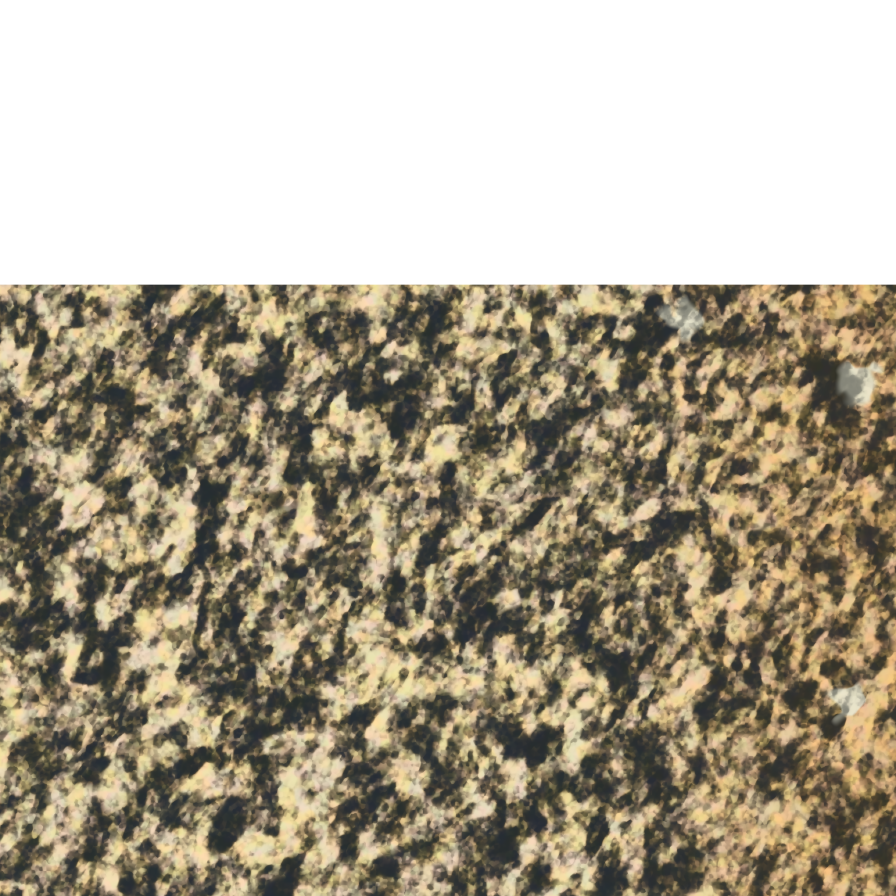
Write a Shadertoy shader that draws this texture.

```glsl
// Rough sun-lit sandstone below a plain white band.
// Four octaves of blended cellular noise give clumps, grains and grit; their
// sum picks a tone from dark pit to pale grain, then tints and lichen follow.

const float STONE_TOP = 0.6823;
const vec3 WHITE = vec3(1.0);
const vec3 LICHEN = vec3(0.86, 0.86, 0.78);
const vec3 WARM_TINT = vec3(1.06, 0.97, 0.87);

const vec3 STONE[6] = vec3[6](
    vec3(0.15, 0.175, 0.19),
    vec3(0.27, 0.26, 0.22),
    vec3(0.42, 0.38, 0.29),
    vec3(0.57, 0.51, 0.40),
    vec3(0.74, 0.67, 0.52),
    vec3(0.96, 0.88, 0.70));

vec3 hash3(vec3 p) {
    p = fract(p * vec3(0.1031, 0.1030, 0.0973));
    p += dot(p, p.yxz + 33.33);
    return fract((p.xxy + p.yxx) * p.zyx);
}

// Cellular noise in -1..1: random cell values, blended across cell borders.
float cells(vec2 p, float softness, float seed) {
    vec2 id = floor(p);
    float total = 0.0;
    float weightSum = 0.0;
    for (int y = -1; y <= 1; y++) {
        for (int x = -1; x <= 1; x++) {
            vec2 cell = id + vec2(x, y);
            vec3 rnd = hash3(vec3(cell + 50.0, seed));
            vec2 toPoint = cell + 0.1 + 0.8 * rnd.xy - p;
            float weight = exp(-dot(toPoint, toPoint) / softness);
            total += weight * (2.0 * rnd.z - 1.0);
            weightSum += weight;
        }
    }
    return total / max(weightSum, 1e-5);
}

// Leans the features to the right and stretches them upward.
vec2 grainSpace(vec2 uv, float lean, float stretch) {
    return vec2(uv.x - lean * uv.y, uv.y / stretch);
}

float stoneHeight(vec2 uv, float clumpWeight) {
    vec2 wobble = 0.004 * sin(uv.yx * vec2(47.0, 39.0) + 2.0 * sin(uv * 23.0));
    vec2 p = grainSpace(uv + wobble, 0.25, 1.3);
    float clumps = cells(p * 36.0, 0.17, 3.0);
    float grains = cells(p * 76.0, 0.15, 17.0);
    float fine = cells(p * 145.0, 0.15, 29.0);
    float grit = cells(uv * 250.0, 0.18, 41.0);
    return clumpWeight * clumps + grains + 0.65 * fine + 0.45 * grit;
}

vec3 stoneRamp(float tone) {
    float t = clamp(tone, 0.0, 0.999) * 5.0;
    int i = int(t);
    return mix(STONE[i], STONE[i + 1], fract(t));
}

float blob(vec2 uv, vec2 center, float radius, float roughness) {
    float d = length(uv - center) + roughness;
    return 1.0 - smoothstep(0.6 * radius, radius, d);
}

// Dark, thin, wavering upright crack.
float crevice(vec2 uv, vec2 foot, float len, float width) {
    vec2 q = uv - foot;
    q.x += 0.004 * sin(q.y * 60.0) + 0.003 * sin(q.y * 131.0);
    q.y -= clamp(q.y, 0.0, len);
    return 1.0 - smoothstep(0.3 * width, width, length(q));
}

vec3 stoneColor(vec2 uv) {
    // Clumps are bolder low in the middle, finer toward the right side.
    float rightSide = smoothstep(0.62, 1.0, uv.x);
    float low = 1.0 - smoothstep(0.1, 0.6, uv.y);
    float clumpWeight = mix(0.85, 1.15, low) - 0.4 * rightSide;
    float height = stoneHeight(uv, clumpWeight);

    height -= 1.1 * crevice(uv, vec2(0.225, 0.27), 0.19, 0.007);
    height -= 0.8 * crevice(uv, vec2(0.745, 0.47), 0.16, 0.008);

    // Pale lichen flecks along the right, each beside a dark pit.
    float ragged = 0.014 * cells(uv * 65.0, 0.2, 53.0);
    float lichen = 0.0;
    for (int i = 0; i < 3; i++) {
        float f = float(i);
        vec2 center = vec2(0.76, 0.65) + f * vec2(0.31, 0.055)
                    - f * f * vec2(0.11, 0.135);
        height -= 1.3 * blob(uv, center - vec2(0.03, 0.012), 0.034, ragged);
        lichen = max(lichen, blob(uv, center, 0.023, ragged));
    }

    // A logistic curve spreads the tones evenly over the ramp.
    float tone = 1.0 / (1.0 + exp(-2.5 * height - 0.15));
    tone = mix(tone, 0.47, 0.12 * rightSide);
    vec3 color = stoneRamp(tone);

    // Grain tints run between ochre, pink and cool grey.
    float ochre = cells(uv * 85.0, 0.18, 67.0);
    float pink = cells(uv * 120.0, 0.18, 71.0);
    color *= 1.0 + ochre * vec3(0.03, 0.01, -0.11)
                 + pink * vec3(0.035, -0.025, 0.015);
    color *= mix(vec3(1.0), WARM_TINT, rightSide);
    vec3 fleck = LICHEN * (0.65 + 0.45 * tone);
    return mix(color, fleck, 0.85 * lichen);
}

void mainImage(out vec4 fragColor, in vec2 fragCoord) {
    vec2 uv = fragCoord / iResolution.xy;
    float edge = 0.75 / iResolution.y;
    float band = smoothstep(STONE_TOP - edge, STONE_TOP + edge, uv.y);
    fragColor = vec4(mix(clamp(stoneColor(uv), 0.0, 1.0), WHITE, band), 1.0);
}
```
